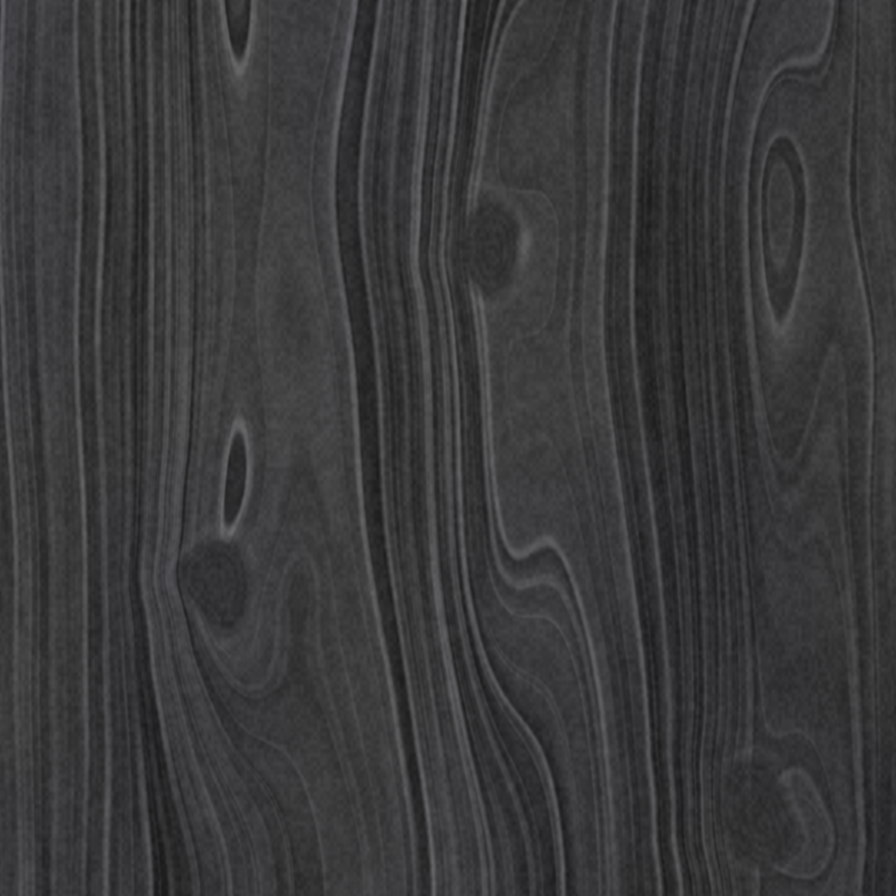
Give the GLSL for this texture, as a Shadertoy shader.

```glsl
#define BASE_TONE 0.218
#define GRAIN_LINES 29.0
#define FINE_LINES 85.0
#define LINE_WIDTH 0.0034
#define RIDGE_LIGHT 0.115
#define GROOVE_DARK 0.085
#define FIGURE_HEIGHT 0.15
#define FIGURE_WIDTH 0.07
#define KNOT_SIZE vec2(0.062, 0.088)
#define KNOT_COLUMNS 3

float hash(vec2 p) {
    vec3 q = fract(p.xyx * 0.1031);
    q += dot(q, q.yzx + 33.33);
    return fract((q.x + q.y) * q.z);
}

float noise(vec2 p) {
    vec2 cell = floor(p), f = fract(p);
    f = f * f * (3.0 - 2.0 * f);
    float low = mix(hash(cell), hash(cell + vec2(1, 0)), f.x);
    float high = mix(hash(cell + vec2(0, 1)), hash(cell + vec2(1, 1)), f.x);
    return mix(low, high, f.y);
}

vec2 knotCenter(float column) {
    return vec2(0.245 + 0.3 * column, fract(0.35 + 0.37 * column));
}

// Squared distance to a knot, 1.0 near its rim, with a wobbly outline
float knotDistance(vec2 p, float column) {
    vec2 d = (p - knotCenter(column)) / KNOT_SIZE;
    d += 0.35 * (vec2(noise(p * 17.0), noise(p * 15.0 + 40.0)) - 0.5);
    return dot(d, d);
}

// Grain coordinate: its level lines are the wood fibres
float grainField(vec2 p) {
    vec2 q = p;
    float figure = 0.0;
    for (int i = 0; i < KNOT_COLUMNS; i++) {
        float column = float(i);
        float dx = p.x - knotCenter(column).x;
        q.x -= dx * exp(-knotDistance(p, column));
        float lift = noise(vec2(column * 7.0 + 3.5, p.y * 2.6 + 5.0));
        figure += lift * exp(-dx * dx / (FIGURE_WIDTH * FIGURE_WIDTH));
    }
    float drift = 0.12 * noise(q * vec2(4.0, 1.3) + 11.0);
    float wiggle = 0.018 * noise(q * vec2(9.0, 5.0) + 27.0);
    return q.x + drift + wiggle + FIGURE_HEIGHT * figure;
}

// Bright ridges, each with a shaded groove falling off on one side
float ridges(float u, float slope, float y, float count, float width) {
    float x = u * count, sum = 0.0;
    for (int j = -1; j <= 1; j++) {
        float id = floor(x) + float(j);
        float d = (x - id - hash(vec2(id, 3.0))) / (count * slope);
        float side = hash(vec2(id, 8.0)) < 0.6 ? 1.0 : -1.0;
        float s = side * d / width;
        float strength = 0.25 + 0.9 * hash(vec2(id, 15.0));
        strength *= 0.3 + 0.9 * noise(vec2(id * 5.3, y * 4.0));
        float ridge = exp(-s * s);
        float groove = smoothstep(0.3, 1.7, s) * exp(-max(s, 0.0) * 0.4) * 1.5;
        sum += strength * (RIDGE_LIGHT * ridge - GROOVE_DARK * groove);
    }
    return sum;
}

void mainImage(out vec4 fragColor, in vec2 fragCoord) {
    vec2 p = fragCoord / iResolution.y;
    float u = grainField(p);

    // Field slope keeps line widths even where the grain spreads out
    float e = 0.0015;
    vec2 gradient = vec2(grainField(p + vec2(e, 0)) - u,
                         grainField(p + vec2(0, e)) - u) / e;
    float slope = clamp(length(gradient), 0.35, 3.0);

    // Broad bands, ridges and fibres
    float tone = BASE_TONE;
    tone += 0.085 * (noise(vec2(u * 17.0, p.y * 1.6)) - 0.5);
    tone += ridges(u, slope, p.y, GRAIN_LINES, LINE_WIDTH);
    tone += 0.35 * ridges(u + 5.0, slope, p.y, FINE_LINES, LINE_WIDTH * 0.6);
    tone += 0.05 * (noise(vec2(u * 170.0, p.y * 9.0)) - 0.5);

    // Knots: dark hearts with faint rings
    for (int i = 0; i < KNOT_COLUMNS; i++) {
        float r = sqrt(knotDistance(p, float(i)));
        float heart = 1.0 - smoothstep(0.5, 0.72, r);
        tone = mix(tone, 0.185 + 0.012 * cos(r * 40.0), heart * 0.8);
        tone += 0.03 * exp(-pow((r - 0.76) / 0.07, 2.0));
    }

    // Fine grit of the surface
    tone += 0.045 * (noise(p * vec2(270.0, 210.0)) - 0.5);
    tone += 0.03 * (noise(p * vec2(140.0, 95.0) + 60.0) - 0.5);

    // Cool charcoal with slightly warmer patches
    float warmth = noise(p * vec2(5.0, 3.0) + 90.0);
    vec3 tint = mix(vec3(0.985, 0.99, 1.04), vec3(1.01, 1.0, 0.99), warmth);
    fragColor = vec4(max(tone, 0.11) * tint, 1.0);
}
```
